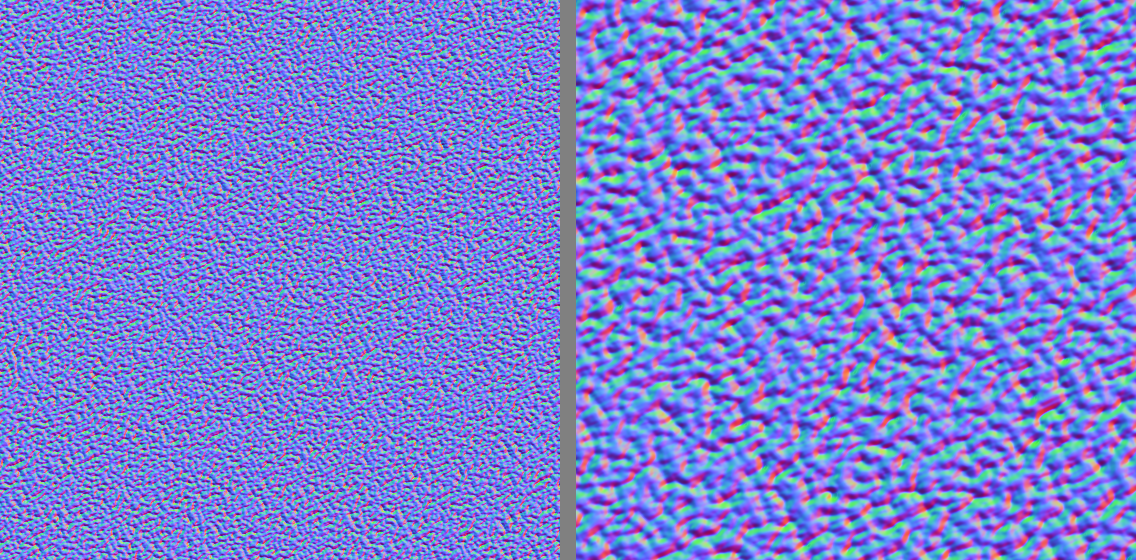
Left, the full canvas; right, a detail of the centre.
Reproduce this texture map procedurally as a WebGL 2 fragment shader.

```glsl
#version 300 es
precision highp float;
// Tangent-space normal map of a fine, pebbled grain with slanted strokes.
// Slightly stretched gradient noise gives the height; its slopes are steepened
// in the pits and on one side, varied by faint streaks and encoded as colour.

#define GRAIN_FREQ vec2(106.0, 138.0) // grains along and across a stroke
#define GRAIN_ANGLE 0.45              // stroke tilt in radians
#define FINE_SCALE 1.8                // frequency of the second octave
#define FINE_AMOUNT 0.25              // height of the second octave
#define RELIEF 0.94                   // overall slope strength
#define PIT_DEPTH 1.0                 // extra steepness in low places
#define STEEPENING 0.30               // widens the range of slopes
#define SIDE_SKEW 0.32                // few steep right sides, many gentle left
#define STREAK_FREQ vec2(20.0, 60.0)  // streaks along and across
#define STREAK_ANGLE -0.62            // streak tilt in radians
#define STREAK_AMOUNT 0.30            // relief change along the streaks
#define BLUE_GAIN 1.05                // brightness of the upright part

uniform vec2 u_resolution;
out vec4 fragColor;

// Integer hash of a lattice cell, turned into a unit gradient.
vec2 cellGradient(vec2 cell) {
    uvec2 k = uvec2(ivec2(cell));
    uint h = k.x * 1597334677u ^ k.y * 3812015801u;
    h = (h ^ (h >> 16)) * 2146121005u;
    h = (h ^ (h >> 15)) * 2221713035u;
    h ^= h >> 16;
    float angle = 6.28319 * float(h & 65535u) / 65536.0;
    return vec2(cos(angle), sin(angle));
}

float gradientNoise(vec2 p) {
    vec2 cell = floor(p);
    vec2 f = p - cell;
    vec2 w = f * f * f * (f * (f * 6.0 - 15.0) + 10.0);
    vec2 e = vec2(1.0, 0.0);
    float a = dot(cellGradient(cell), f);
    float b = dot(cellGradient(cell + e.xy), f - e.xy);
    float c = dot(cellGradient(cell + e.yx), f - e.yx);
    float d = dot(cellGradient(cell + e.xx), f - e.xx);
    return mix(mix(a, b, w.x), mix(c, d, w.x), w.y);
}

// Columns are the direction along and the direction across the strokes.
mat2 strokeAxes(float angle) {
    float c = cos(angle), s = sin(angle);
    return mat2(c, s, -s, c);
}

// Two octaves of grain, in units of one grain cell.
float grainHeight(vec2 p) {
    return gradientNoise(p)
         + FINE_AMOUNT * gradientNoise(p * FINE_SCALE + vec2(37.3, 91.7));
}

void main() {
    vec2 uv = gl_FragCoord.xy / min(u_resolution.x, u_resolution.y);

    // Central differences of the height in the stroke frame.
    mat2 axes = strokeAxes(GRAIN_ANGLE);
    vec2 grain = (uv * axes) * GRAIN_FREQ;
    vec2 tap = vec2(0.08, 0.0);
    vec2 slope = vec2(
        grainHeight(grain + tap.xy) - grainHeight(grain - tap.xy),
        grainHeight(grain + tap.yx) - grainHeight(grain - tap.yx)) / (2.0 * tap.x);
    slope = axes * (slope * GRAIN_FREQ / GRAIN_FREQ.y);

    // Stronger relief in pits and along the streaks.
    vec2 streakPos = (uv * strokeAxes(STREAK_ANGLE)) * STREAK_FREQ;
    float streak = 1.0 + STREAK_AMOUNT * gradientNoise(streakPos + 5.4);
    float pit = max(0.3, 1.0 - PIT_DEPTH * grainHeight(grain));
    slope *= RELIEF * streak * pit;
    slope *= 0.8 + STEEPENING * length(slope);

    // Lean the facets: a small shift left, balanced by steeper right sides.
    vec2 lean = -slope;
    lean.x += SIDE_SKEW * (min(lean.x * lean.x, 4.0) - 0.4);

    // Encode the unit normal; blue holds its upright part directly.
    vec3 normal = normalize(vec3(lean, 1.0));
    vec3 colour = vec3(0.5 + 0.5 * normal.xy, BLUE_GAIN * normal.z);
    fragColor = vec4(clamp(colour, 0.0, 1.0), 1.0);
}
```
